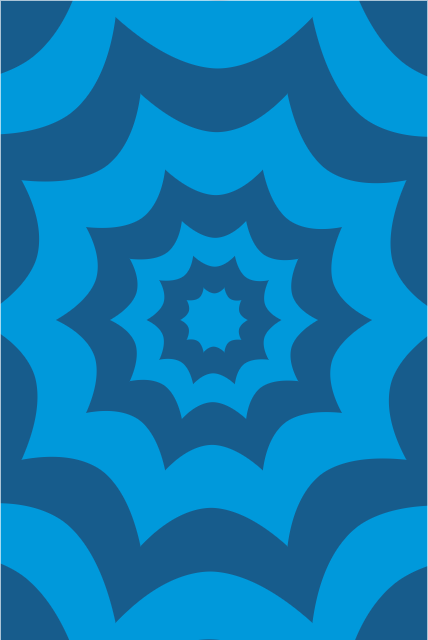
Reproduce this background procedurally as a Shadertoy shader.

```glsl
#define LIGHT_BLUE vec3(0.0, 0.60, 0.86)
#define DARK_BLUE vec3(0.09, 0.36, 0.55)
#define SPIKES 10.0
#define VALLEY 0.79
#define CURVE_POWER 1.87
#define SKEW 0.04
#define BORDER 0.001

const float PI = 3.14159;
const int RING_COUNT = 7;

// Tip radius of each ring, in canvas heights
const float TIP_RADII[RING_COUNT] = float[RING_COUNT](
    0.0527, 0.1055, 0.1625, 0.2470, 0.3715, 0.4975, 0.6315);

// Approximate distance to a star whose sides bow inwards between its tips;
// sector.x runs along the valley axis, sector.y across it
float starDistance(vec2 sector, float tipRadius) {
    float halfAngle = PI / SPIKES;
    float halfChord = sin(halfAngle);
    float depth = cos(halfAngle) - VALLEY;
    vec2 q = sector / tipRadius;
    float t = clamp(q.y / halfChord, -1.0, 1.0);
    t = abs(t + SKEW * (1.0 - t * t));
    float edge = VALLEY + depth * pow(t, CURVE_POWER);
    float slope = depth * CURVE_POWER * pow(t, CURVE_POWER - 1.0) / halfChord;
    return tipRadius * (q.x - edge) / sqrt(1.0 + slope * slope);
}

// Fold the plane into one sector centred on a valley
vec2 foldSector(vec2 p) {
    float halfAngle = PI / SPIKES;
    float angle = mod(atan(p.y, p.x), 2.0 * halfAngle) - halfAngle;
    return length(p) * vec2(cos(angle), sin(angle));
}

void mainImage(out vec4 fragColor, in vec2 fragCoord) {
    float pixel = 1.0 / iResolution.y;
    vec2 uv = fragCoord * pixel;
    vec2 size = iResolution.xy * pixel;
    vec2 sector = foldSector(uv - 0.5 * size);

    // Alternate the two blues from the centre outwards
    vec3 color = LIGHT_BLUE;
    for (int i = 0; i < RING_COUNT; i++) {
        vec3 band = i % 2 == 0 ? DARK_BLUE : LIGHT_BLUE;
        float d = starDistance(sector, TIP_RADII[i]);
        color = mix(color, band, clamp(d / pixel + 0.5, 0.0, 1.0));
    }

    // Fine pale line along the sides and top
    float rim = min(min(uv.x, size.x - uv.x), size.y - uv.y);
    color = mix(color, vec3(1.0), clamp((BORDER - rim) / pixel + 0.5, 0.0, 1.0));

    fragColor = vec4(color, 1.0);
}
```
